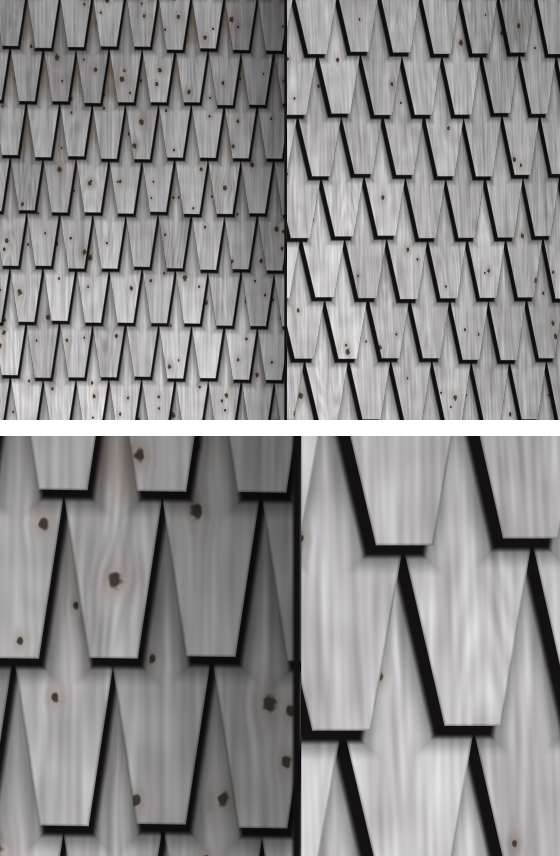
Top: the whole. Bottom: its middle third, enlarged.
This texture is drawn by a Shadertoy shader. Its source:

```glsl
struct Wall { vec2 pitch; vec2 shadowOffset; float tip; float seed; float knots; };

// Lengths are fractions of the canvas height.
const Wall LEFT_WALL  = Wall(vec2(0.0785, 0.131), vec2(0.0035, -0.0065), 0.25, 3.0, 0.75);
const Wall RIGHT_WALL = Wall(vec2(0.1060, 0.146), vec2(-0.0085, -0.0080), 0.22, 41.0, 0.42);
const vec2 LEFT_ANCHOR = vec2(0.495, 0.097);
const vec2 RIGHT_ANCHOR = vec2(0.712, 0.144);
const float CORNER_X = 0.683;
const float LEFT_TILT = 0.014;
const float RIGHT_SHEAR = 0.03;
const float RIGHT_SQUEEZE = 0.019;
const float TAPER_ROWS = 0.95;
const float FULL_HALF_WIDTH = 0.49;
const float SHADOW_SOFTNESS = 0.004;
const float OCCLUSION_REACH = 0.018;
const vec3 SHADOW_COLOR = vec3(0.065, 0.058, 0.058);
const vec3 WOOD_DARK = vec3(0.40, 0.39, 0.395);
const vec3 WOOD_LIGHT = vec3(0.80, 0.795, 0.80);
const vec3 KNOT_COLOR = vec3(0.20, 0.17, 0.15);
const vec3 RUST_COLOR = vec3(0.47, 0.36, 0.26);

vec2 hash2(vec2 p) {
    return fract(sin(vec2(dot(p, vec2(127.1, 311.7)), dot(p, vec2(269.5, 183.3)))) * 43758.5);
}

float gradientNoise(vec2 p) {
    vec2 cell = floor(p), f = fract(p);
    vec2 w = f * f * f * (f * (f * 6.0 - 15.0) + 10.0);
    vec4 g = vec4(0.0);
    for (int i = 0; i < 4; i++) {
        vec2 corner = vec2(float(i & 1), float(i >> 1));
        g[i] = dot(hash2(cell + corner) * 2.0 - 1.0, f - corner);
    }
    return mix(mix(g.x, g.y, w.x), mix(g.z, g.w, w.x), w.y);
}

// Signed distance to the nearest shingle of a row; also its id and local position.
float shingleDistance(vec2 p, float row, Wall wall, out vec2 id, out vec2 local) {
    float stagger = 0.5 * mod(row, 2.0);
    float column = round(p.x / wall.pitch.x - stagger);
    id = vec2(column, row) + wall.seed;
    vec2 jitter = (hash2(id) - 0.5) * vec2(0.0025, 0.007);
    local = p - vec2(column + stagger, row) * wall.pitch - jitter;
    float widen = clamp(local.y / (wall.pitch.y * TAPER_ROWS), 0.0, 1.0);
    float halfWidth = wall.pitch.x * mix(wall.tip, FULL_HALF_WIDTH, widen);
    return max((abs(local.x) - halfWidth) * 0.97, -local.y);
}

vec3 weatheredWood(vec2 local, vec2 id, Wall wall, float rust) {
    vec2 tone = hash2(id + 7.3);
    float knot = 0.0, halo = 0.0, bentX = local.x;

    // Knots push the grain aside
    for (int i = 0; i < 3; i++) {
        vec2 key = id * 1.7 + float(i) * 13.1;
        vec2 place = hash2(key), kind = hash2(key + 5.9);
        vec2 away = local - vec2((place.x - 0.5) * 0.6, 0.1 + 1.4 * place.y) * wall.pitch;
        float radius = mix(0.0025, 0.0065, kind.x * kind.x);
        float present = step(kind.y, wall.knots);
        float dist = length(away * vec2(1.0, 0.75)) / radius;
        dist += 0.5 * gradientNoise(away * 200.0 + id);
        bentX -= present * away.x * 0.65 * exp(-dist * dist * 0.12);
        knot = max(knot, present * (1.0 - smoothstep(0.5, 1.15, dist)));
        halo = max(halo, present * exp(-dist * dist * 0.2));
    }

    // Fine fibres, broad streaks and growth rings
    vec2 shift = hash2(id + 2.1) * 50.0;
    float fibre = gradientNoise(vec2(bentX * 170.0, local.y * 9.0) + shift);
    float streak = gradientNoise(vec2(bentX * 60.0, local.y * 5.0) + shift.yx);
    float rings = sin(40.0 * gradientNoise(vec2(bentX * 22.0, local.y * 3.5) + shift) + bentX * 160.0);
    float mottle = gradientNoise(local * 28.0 + shift);
    float value = 0.67 + 0.30 * (tone.x - 0.5) + 0.36 * fibre + 0.28 * streak
                + 0.075 * rings * tone.y + 0.16 * mottle;
    vec3 wood = mix(WOOD_DARK, WOOD_LIGHT, clamp(value, -0.3, 1.15));

    // Rust stains near the sheltered top and around knots
    float stain = smoothstep(0.8, 1.7, local.y / wall.pitch.y + mottle) * rust * tone.y;
    wood = mix(wood, RUST_COLOR, 0.65 * stain);
    wood = mix(wood, RUST_COLOR, 0.28 * halo);
    return mix(wood, KNOT_COLOR, 0.85 * knot);
}

// Rows are painted from the lowest layer to the topmost one.
vec3 shingledWall(vec2 p, Wall wall, float rust, float pixel) {
    vec3 color = SHADOW_COLOR;
    float baseRow = floor(p.y / wall.pitch.y);
    for (int i = -2; i <= 1; i++) {
        float row = baseRow + float(i);
        vec2 id, local;
        float shadow = shingleDistance(p - wall.shadowOffset, row, wall, id, local);
        float occlusion = mix(0.68, 1.0, smoothstep(0.0, OCCLUSION_REACH, shadow));
        float lit = smoothstep(-0.5 * SHADOW_SOFTNESS, SHADOW_SOFTNESS, shadow);
        color = mix(SHADOW_COLOR, color * occlusion, lit);

        float d = shingleDistance(p, row, wall, id, local);
        if (d < pixel) {
            float rim = smoothstep(0.0, 0.0025, -d);
            vec3 wood = weatheredWood(local, id, wall, rust) * mix(0.72, 1.0, rim);
            color = mix(color, wood, 1.0 - smoothstep(-0.7 * pixel, 0.7 * pixel, d));
        }
    }
    return color;
}

void mainImage(out vec4 fragColor, in vec2 fragCoord) {
    vec2 uv = fragCoord / iResolution.y;
    float pixel = 1.0 / iResolution.y;
    vec3 color;
    if (uv.x < CORNER_X) {
        vec2 p = uv - LEFT_ANCHOR;
        p.y += LEFT_TILT * p.x;
        color = shingledWall(p, LEFT_WALL, smoothstep(0.3, 0.95, uv.y), pixel);
        color *= mix(1.13, 0.84, smoothstep(0.0, 0.9, uv.y));
        color *= mix(1.0, 0.68, smoothstep(0.50, CORNER_X, uv.x));
    } else {
        vec2 p = uv - RIGHT_ANCHOR;
        p.x += RIGHT_SHEAR * (uv.y - 0.585);
        float t = p.x / RIGHT_WALL.pitch.x;
        p.x += RIGHT_SQUEEZE * t * t * RIGHT_WALL.pitch.x;
        color = shingledWall(p, RIGHT_WALL, 0.0, pixel);
        color *= mix(1.08, 0.92, smoothstep(0.4, 1.0, uv.y));
        color *= mix(1.05, 0.90, smoothstep(0.8, 1.33, uv.x));
    }
    // Dark seam where the walls meet
    float seam = smoothstep(0.001, 0.005, abs(uv.x - CORNER_X + 0.003));
    fragColor = vec4(mix(SHADOW_COLOR, color, seam), 1.0);
}
```
